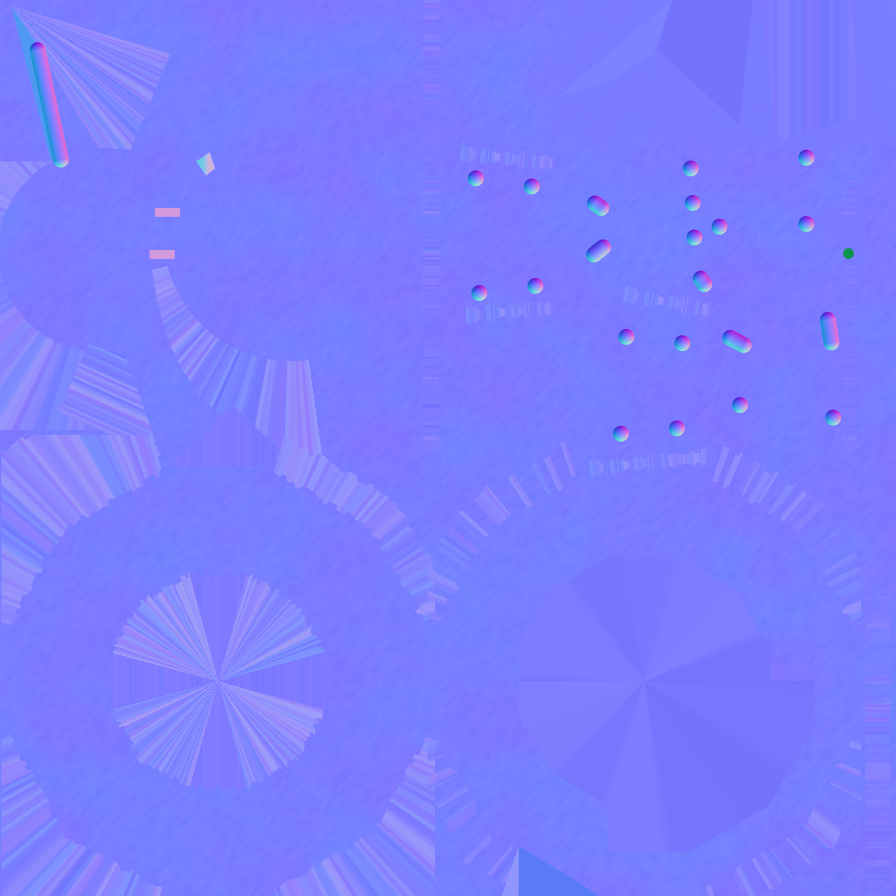
A WebGL 1 fragment shader for this texture map:

```glsl
precision highp float;
// A normal map: mottled twelve-sided discs, fans of streaks and small rounded studs.
// Each part tilts a surface normal n (xy), turned into colour at the end.
// Positions are in percent of the canvas.
uniform vec2 u_resolution;

float hash(vec2 p) {
  vec3 q = fract(p.xyx * .1031);
  q += dot(q, q.yzx + 33.33);
  return fract((q.x + q.y) * q.z);
}

float noise(vec2 p) {
  vec2 i = floor(p), f = fract(p), e = vec2(1, 0);
  f *= f * (3. - 2. * f);
  return mix(mix(hash(i), hash(i + e), f.x), mix(hash(i + e.yx), hash(i + e.xx), f.x), f.y);
}

float fbm(vec2 p) {
  float sum = 0., gain = .5;
  for (int i = 0; i < 5; i++) {
    sum += gain * noise(p);
    p = mat2(1.6, 1.2, -1.2, 1.6) * p + 7.3;
    gain *= .5;
  }
  return sum;
}

// Bands of constant value with short soft steps
float bands(float t, float seed) {
  float i = floor(t) + 200.;
  return mix(hash(vec2(i, seed)), hash(vec2(i + 1., seed)), smoothstep(.7, 1., fract(t)));
}

vec2 streak(float t) {
  return vec2(-.13, -.08) + vec2(.3, .06) * bands(t, 3.) + vec2(.08, .24) * bands(t * 2.7, 9.);
}

float fill(float d) { return clamp(.5 - d * u_resolution.y / 100., 0., 1.); }

float side(vec2 p, vec2 a, vec2 b) {
  vec2 e = normalize(b - a);
  return dot(p - a, vec2(-e.y, e.x));
}

// Convex quad with clockwise corners
float quad(vec2 p, vec2 a, vec2 b, vec2 c, vec2 d) {
  return fill(max(max(side(p, a, b), side(p, b, c)), max(side(p, c, d), side(p, d, a))));
}

float box(vec2 p, vec2 centre, vec2 size) {
  vec2 d = abs(p - centre) - size;
  return fill(max(d.x, d.y));
}

// Row of short ticks along a line
void hatch(inout vec2 n, vec2 p, vec2 a, vec2 b) {
  float t = dot(p - a, normalize(b - a)), w = .4 + .6 * bands(t * 1.5, 5.);
  float m = fill(abs(side(p, a, b)) - w) * fill(-t) * fill(t - length(b - a));
  n = mix(n, streak(t * 1.8), m * .8);
}

// Rounded stud along a segment
void stud(inout vec2 n, vec2 p, vec2 a, vec2 e) {
  vec2 q = p - a - e * clamp(dot(p - a, e) / max(dot(e, e), .001), 0., 1.);
  n = mix(n, vec2(q.x, -q.y), fill(length(q) - .88));
}

void main() {
  vec2 p = 100. * gl_FragCoord.xy / u_resolution;

  // Mottled, scratched ground
  float rough = 1. - .85 * smoothstep(83., 86., p.y) * smoothstep(59., 65., p.x);
  float mottle = fbm(p * .16) - .48, grain = fbm(vec2(p.x + p.y, 2.2 * (p.y - p.x)) * .7) - .48;
  vec2 n = vec2(-.045, -.03) + rough * (mottle * vec2(-.2, .17) + grain * vec2(.11, .1));

  // Facets along the top
  n = mix(n, vec2(-.02, .03), quad(p, vec2(62, 89), vec2(75, 100), vec2(73, 94), vec2(68, 91)));
  n = mix(n, vec2(-.1), quad(p, vec2(75, 100), vec2(84, 100), vec2(82.5, 86), vec2(73.4, 94.5)));
  n = mix(n, streak(p.x * .6) * .4 - .06, quad(p, vec2(85, 100), vec2(95, 100), vec2(96, 87), vec2(86.6, 84)));
  vec2 tip = vec2(1.3, 99.3), q = p - tip;
  n = mix(n, streak(atan(q.y, q.x) * 26.) * .9, quad(p, tip, vec2(19, 94), vec2(14.6, 83.3), vec2(11, 83.5)));

  // Streaks at the lower left of the upper discs
  q = p - vec2(11, 72);
  n = mix(n, streak(atan(q.y, q.x) * 11.) * .8, fill(11.2 - length(q)) * box(p, vec2(6, 67), vec2(8, 15)) * fill(q.x));
  n = mix(n, streak(p.x * .5 + p.y * 1.1), quad(p, vec2(9.8, 61.6), vec2(14, 60.3), vec2(18, 49), vec2(6.5, 54)));
  q = p - vec2(32.5, 74);
  float a = mod(atan(q.y, q.x), 6.2832), r = length(q);
  float ring = fill(14.3 - r) * fill(r - mix(16., 25.5, smoothstep(3.3, 5.1, a)));
  n = mix(n, streak(a * 17.), ring * step(3.4, a) * step(a, 4.85));
  vec2 slats = vec2(-.03, -.06) + .25 * streak(p.x * 2.5);
  n = mix(n, slats, quad(p, vec2(26, 54.8), vec2(33, 48), vec2(26, 47.9), vec2(19, 48)));

  // Two large discs: outer streaks on the diagonals, a fan at each centre
  for (int i = 0; i < 2; i++) {
    float right = float(i);
    q = p - vec2(24.35 + 47.55 * right, 23.96);
    a = atan(q.y, q.x);
    float d = length(q) * cos(mod(a + .2618, .5236) - .2618);
    float diagonal = step(.2618, abs(mod(a + .7854, 1.5708) - .7854));
    float ragged = .7 * bands(a * 40., 4.), reach = 27. + ragged;
    if (i == 0 && min(q.x, q.y) < 0.) reach += 7.;
    float spikes = mix(1., .8 * smoothstep(.45, .6, bands(a * 36., 6.)), right);
    float panel = box(q, vec2(0), vec2(24.2, 27.5));
    n = mix(n, streak(a * 22.) * .9, panel * diagonal * spikes * fill(23. + ragged - d) * fill(d - reach));
    vec2 fan = mix(slats, streak(a * 15.) + .03, diagonal);
    fan = mix(fan, vec2(.1 * bands(a * 2.2, 8.) - .1), right);
    n = mix(n, fan, fill(d - mix(11.6 + ragged, q.y < 0. && q.x > -4. ? 19. : 14., right)));
  }
  vec2 peak = vec2(57.9, 5.6), foot = vec2(57.9, -1);
  n = mix(n, vec2(.12, .18), quad(p, peak, foot, vec2(57, -1), vec2(56, 0)));
  n = mix(n, vec2(-.3, -.04), quad(p, peak, vec2(67, 0), vec2(62, -1), foot));

  // Seams and ticks
  float seam = box(p, vec2(48.1, 75), vec2(.9, 26)) + box(p, vec2(98, 16), vec2(1.4, 18));
  seam += .6 * box(p, vec2(94.8, 66), vec2(.8, 18));
  n = mix(n, streak(p.y * 2.) - vec2(.02, .1), seam * .75 * bands(p.y * 1.3, 2.));
  hatch(n, p, vec2(51.4, 82.9), vec2(61.8, 81.8));
  hatch(n, p, vec2(52, 64.8), vec2(61.5, 65.6));
  hatch(n, p, vec2(69.7, 67.2), vec2(79.2, 65.4));
  hatch(n, p, vec2(65.8, 47.7), vec2(78.8, 49));

  // Studs: two skewed grids, a column and pairs, then short bars
  for (int i = 0; i < 4; i++) {
    float k = float(i), u = mod(k, 2.), v = floor(k / 2.);
    vec2 still = vec2(0);
    stud(n, p, vec2(53.1 + 6.25 * u + .4 * v, 80.1 - .9 * u + v * (1.7 * u - 12.8)), still);
    stud(n, p, vec2(69.9 + 6.25 * u - .6 * v, 62.4 - .7 * u + v * (1.3 * u - 10.8)), still);
    stud(n, p, i < 3 ? vec2(77.1 + .2 * k, 81.2 - 3.85 * k) : vec2(80.3, 74.7), still);
    stud(n, p, i < 2 ? vec2(90, 82.4 - 7.4 * u) : vec2(82.6 + 10.4 * u, 54.8 - 1.4 * u), still);
  }
  stud(n, p, vec2(67.1, 76.8), vec2(-.7, .5));
  stud(n, p, vec2(67.3, 72.4), vec2(-1, -.8));
  stud(n, p, vec2(78.2, 68.9), vec2(.4, -.6));
  stud(n, p, vec2(81.5, 62.3), vec2(1.5, -.8));
  stud(n, p, vec2(92.4, 64.3), vec2(.4, -2.5));

  // Bright bars at the upper left
  n = mix(n, vec2(-.38, .2), quad(p, tip, vec2(4.2, 95), vec2(6.3, 82), vec2(5.6, 82.3)));
  stud(n, p, vec2(4.2, 94.4), vec2(2.6, -12.2));
  vec2 bar = vec2(1.4, .5);
  n = mix(n, vec2(.65, .2), box(p, vec2(18.7, 76.3), bar) + box(p, vec2(18.1, 71.6), bar));
  float chip = quad(p, vec2(21.9, 82), vec2(23.4, 83), vec2(24, 81.2), vec2(23, 80.4));
  n = mix(n, mix(vec2(-.2, .6), vec2(.6, .4), smoothstep(22.4, 23.4, p.x)), chip);

  // Normal to colour, plus one steep green spot
  vec3 colour = .5 + .5 * vec3(n, sqrt(max(1. - dot(n, n), 0.)));
  colour = mix(colour, vec3(.04, .58, .3), fill(length(p - vec2(94.7, 71.7)) - .6));
  gl_FragColor = vec4(colour, 1);
}
```
